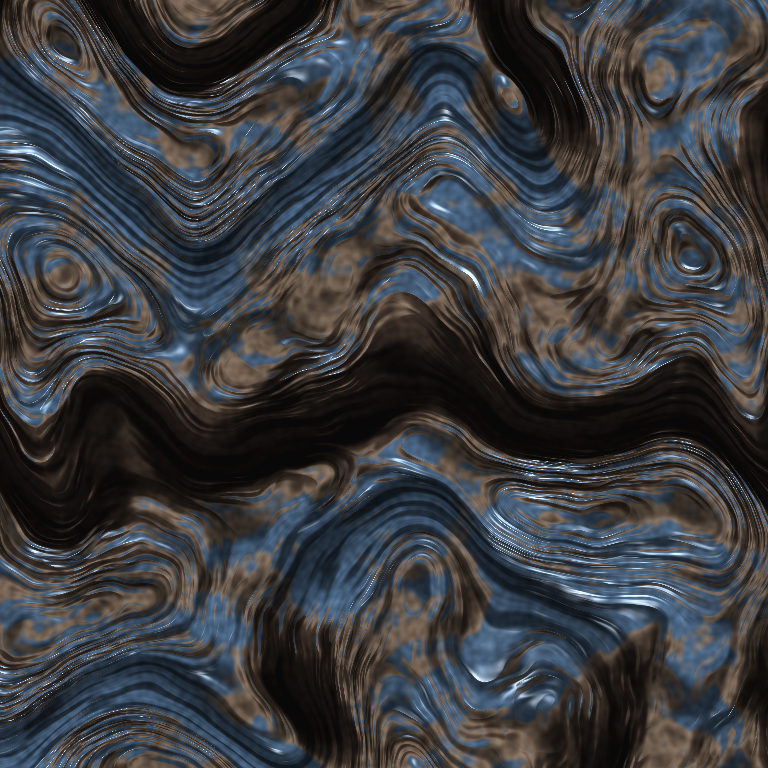
A three.js fragment shader for this texture:

```glsl
// Glossy folded rock: dark umber walls, tan ledges and wet blue hollows with glints.
varying vec2 vUv;

float hash(vec2 cell) {
  return fract(sin(dot(cell, vec2(127.1, 311.7))) * 43758.545);
}

float corner(vec2 cell, vec2 offset) {
  float angle = 6.2832 * hash(cell);
  return dot(vec2(cos(angle), sin(angle)), offset);
}

// Gradient noise, roughly -0.7 to 0.7
float noise(vec2 p) {
  vec2 i = floor(p);
  vec2 f = p - i;
  vec2 u = f * f * f * (f * (f * 6.0 - 15.0) + 10.0);
  vec2 x = vec2(1.0, 0.0);
  float low = mix(corner(i, f), corner(i + x.xy, f - x.xy), u.x);
  float high = mix(corner(i + x.yx, f - x.yx), corner(i + 1.0, f - 1.0), u.x);
  return mix(low, high, u.y);
}

float fbm(vec2 p) {
  float sum = 0.0;
  float amp = 0.6;
  for (int k = 0; k < 3; k++) {
    sum += amp * noise(p);
    p = mat2(1.6, 1.2, -1.2, 1.6) * p + 5.3;
    amp *= 0.5;
  }
  return sum;
}

// Broad winding folds
float fold(vec2 p) {
  vec2 q = p * vec2(3.7, 3.0) + vec2(2.3, 7.6);
  q += 0.7 * vec2(noise(q * 0.8 + 11.0), noise(q * 0.8 + 23.0));
  return noise(q);
}

// Coordinates that run fast across the folds and slowly along them
vec2 grainSpace(vec2 p, float level) {
  float bend = level + 0.16 * fbm(p * 5.0 + 3.0);
  return p * 8.0 + bend * vec2(12.0, -9.0);
}

// x: height of the walls, y: height of the fine grooves
vec2 surface(vec2 p) {
  float level = fold(p);
  float wall = 0.13 * smoothstep(-0.2, 0.2, level) + 0.03 * level + 0.022 * fbm(p * 7.0);
  vec2 g = grainSpace(p, level);
  float roughness = mix(0.45, 1.4, smoothstep(-0.2, 0.25, noise(p * 6.0 + 40.0)));
  float grooves = 0.010 * noise(g) - 0.007 * abs(noise(g * 2.1 + 9.0)) + 0.0026 * noise(g * 4.3);
  return vec2(wall, grooves * roughness);
}

void main() {
  vec2 p = vUv;
  float e = 0.0015;
  vec2 here = surface(p);
  vec2 slopeX = (surface(p + vec2(e, 0.0)) - here) / e;
  vec2 slopeY = (surface(p + vec2(0.0, e)) - here) / e;
  vec3 broad = normalize(vec3(-slopeX.x, -slopeY.x, 1.0));
  vec3 fine = normalize(vec3(-slopeX.x - slopeX.y, -slopeY.x - slopeY.y, 1.0));

  float level = fold(p);
  vec2 g = grainSpace(p, level);
  float patches = fbm(p * 7.0 + 60.0);
  float grain = noise(p * 95.0) + 0.6 * noise(g * 5.0 + 17.0);

  // Reflected surroundings: black below, tan at the horizon, blue above
  vec2 tilt = mix(broad.xy, fine.xy, 0.6);
  float facing = tilt.y - 0.75 * abs(tilt.x) + 0.04;
  vec3 color = mix(vec3(0.085, 0.068, 0.06), vec3(0.20, 0.16, 0.135), smoothstep(-0.9, -0.45, facing));
  color = mix(color, vec3(0.45, 0.38, 0.32), smoothstep(-0.45, -0.1, facing));
  float sky = smoothstep(-0.12, 0.08, facing + 0.35 * patches);
  color = mix(color, vec3(0.24, 0.33, 0.43), sky);

  // Mottling, groove shadows and darkness at the feet of the walls
  color *= 1.0 + 0.3 * grain + 0.4 * patches;
  color *= mix(0.5, 1.08, smoothstep(-0.3, 0.12, noise(g * 1.7 + 31.0)));
  float foot = smoothstep(-0.28, -0.12, level) * (1.0 - smoothstep(-0.1, 0.08, level));
  color *= 1.0 - 0.5 * foot * smoothstep(0.95, 0.7, broad.z);

  // White glints where grooves catch the light
  float catching = max(dot(fine, normalize(vec3(0.15, 0.55, 0.85))), 0.0);
  float wet = mix(0.25, 1.0, smoothstep(0.6, 0.9, broad.z));
  wet *= smoothstep(-0.2, 0.25, patches + 0.45 * noise(g * 2.6 + 50.0));
  color += vec3(0.82, 0.85, 0.88) * wet * pow(catching, 45.0);

  gl_FragColor = vec4(clamp(color, 0.03, 0.96), 1.0);
}
```
